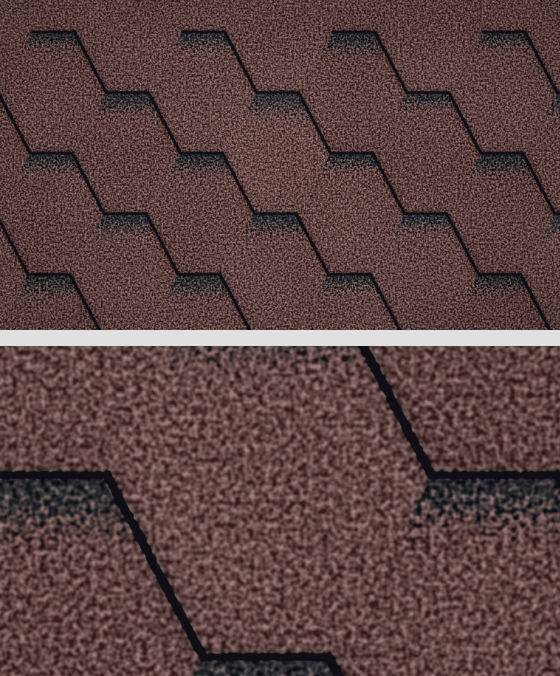
Top: the whole. Bottom: its middle third, enlarged.
Reproduce this texture procedurally as a WebGL 1 fragment shader.

```glsl
precision highp float;
// Hexagonal bitumen roof shingles: brown mineral grit, dark stepped edges and sooty tops.

uniform vec2 u_resolution;

// Lengths are in canvas heights, with y pointing down.
const vec2 PITCH = vec2(0.4552, 0.3673);   // repeat of one lattice of tiles
const vec2 ORIGIN = vec2(0.1615, 0.0965);  // middle of the first top edge
const float TOP_HALF = 0.0635;             // half width of a top edge
const float MID_HALF = 0.5 * PITCH.x - TOP_HALF;
const float SLOPE = (MID_HALF - TOP_HALF) / (0.5 * PITCH.y);
const float SHEAR = 0.018;

const vec3 GRIT_DARK = vec3(0.195, 0.100, 0.095);
const vec3 GRIT_LIGHT = vec3(0.535, 0.420, 0.412);
const vec3 SOOT_DARK = vec3(0.045, 0.055, 0.075);
const vec3 SOOT_LIGHT = vec3(0.325, 0.315, 0.325);
const vec3 EDGE_COLOR = vec3(0.050, 0.047, 0.075);
const vec3 SEAM_COLOR = vec3(0.52, 0.40, 0.38);

float hash(vec2 p) {
  vec3 h = fract(p.xyx * vec3(0.1031, 0.1030, 0.0973));
  h += dot(h, h.yzx + 33.33);
  return fract((h.x + h.y) * h.z);
}

float cornerSlope(vec2 corner, vec2 offset) {
  float angle = 6.28319 * hash(corner);
  return dot(vec2(cos(angle), sin(angle)), offset);
}

float gradientNoise(vec2 p) {
  vec2 i = floor(p);
  vec2 f = p - i;
  vec2 u = f * f * f * (f * (f * 6.0 - 15.0) + 10.0);
  vec2 e = vec2(1.0, 0.0);
  float top = mix(cornerSlope(i, f), cornerSlope(i + e, f - e), u.x);
  float bottom = mix(cornerSlope(i + e.yx, f - e.yx), cornerSlope(i + e.xx, f - e.xx), u.x);
  return mix(top, bottom, u.y);
}

float segmentDistance(vec2 p, vec2 a, vec2 b) {
  vec2 ab = b - a;
  return length(p - a - ab * clamp(dot(p - a, ab) / dot(ab, ab), 0.0, 1.0));
}

float stroke(float d, float halfWidth, float px) {
  return 1.0 - smoothstep(halfWidth - px, halfWidth + px, d);
}

// Lattice index of the tile; lead is the margin kept above its top edge.
vec2 tileIndex(vec2 p, float lead) {
  return floor((p + vec2(0.5 * PITCH.x, lead)) / PITCH);
}

// Per tile brightness in x, coverage by the hexagon in y.
vec2 tileTone(vec2 p, float seed, float px) {
  vec2 id = tileIndex(p, 0.0);
  vec2 q = abs(p - id * PITCH - vec2(0.0, 0.5 * PITCH.y));
  float side = (q.x + SLOPE * q.y - MID_HALF) / sqrt(1.0 + SLOPE * SLOPE);
  return vec2(hash(id + seed) - 0.5, stroke(side, 0.0, px));
}

// Edge in x, contact shadow in y, soot in z, pale seam in w.
vec4 tileMarks(vec2 p, float startY, float wobble, float px) {
  vec2 id = tileIndex(p, 0.045);
  vec2 q = p - id * PITCH;
  float present = step(0.0, startY + id.y * PITCH.y);
  vec2 corner = vec2(TOP_HALF, 0.0);
  vec2 shoulder = vec2(MID_HALF, 0.5 * PITCH.y);
  float topD = segmentDistance(q, -corner, corner);
  float sideD = segmentDistance(q, corner, shoulder);
  float seamD = segmentDistance(q, -corner, shoulder * vec2(-1.0, 1.0));
  float edge = max(stroke(topD + wobble, 0.0040, px), stroke(sideD + wobble, 0.0046, px));
  float shadow = exp(-min(topD, sideD) / 0.006);

  // Soot fades downward at a different depth on every tile.
  float depth = mix(0.060, 0.092, hash(id + startY * 91.0));
  float inside = stroke(abs(q.x) - TOP_HALF - SLOPE * q.y, 0.0, 0.004);
  float soot = inside * step(0.0, q.y) * (1.0 - smoothstep(0.004, depth, q.y + wobble * 18.0));
  return present * vec4(edge, shadow, soot, stroke(seamD, 0.0014, px));
}

void main() {
  float px = 1.0 / u_resolution.y;
  vec2 uv = gl_FragCoord.xy / u_resolution;
  vec2 p = vec2(gl_FragCoord.x, u_resolution.y - gl_FragCoord.y) * px;

  // Grit at two sizes, plus broad uneven weathering.
  float coarse = gradientNoise(p * 137.0);
  float fine = gradientNoise(p * 213.0 + 37.0);
  float weather = gradientNoise(p * 5.0 + 11.0) + 0.5 * gradientNoise(p * 17.0);
  float grain = 0.5 + 0.85 * coarse + 0.65 * fine;

  // Two interleaved lattices make the staggered columns.
  vec2 a = p - ORIGIN + vec2(SHEAR * (p.y - ORIGIN.y), 0.0);
  vec2 b = a - 0.5 * PITCH;
  float wobble = 0.0016 * coarse + 0.0012 * fine;
  vec4 marks = max(tileMarks(a, ORIGIN.y, wobble, px),
                   tileMarks(b, ORIGIN.y + 0.5 * PITCH.y, wobble, px));
  vec2 toneA = tileTone(a, 3.0, px);
  float tone = mix(tileTone(b, 47.0, px).x, toneA.x, toneA.y);
  tone *= smoothstep(0.05, 0.20, p.y);

  // Layer the grit, soot, seams and edges.
  float level = clamp(grain + 0.07 * weather + 0.08 * tone, 0.0, 1.15);
  vec3 color = mix(GRIT_DARK, GRIT_LIGHT, level);
  float soot = clamp(marks.z * (1.15 - 0.6 * coarse), 0.0, 1.0);
  color = mix(color, mix(SOOT_DARK, SOOT_LIGHT, level), soot);
  color = mix(color, SEAM_COLOR, marks.w * clamp(0.22 + 0.5 * fine, 0.0, 0.5));
  color *= 1.0 - 0.45 * marks.y;
  color = mix(color, EDGE_COLOR, 0.95 * marks.x);

  // Light falls off toward the corners.
  vec2 c = uv - vec2(0.5, 0.48);
  gl_FragColor = vec4(color * (1.06 - 0.42 * dot(c, c)), 1.0);
}
```
